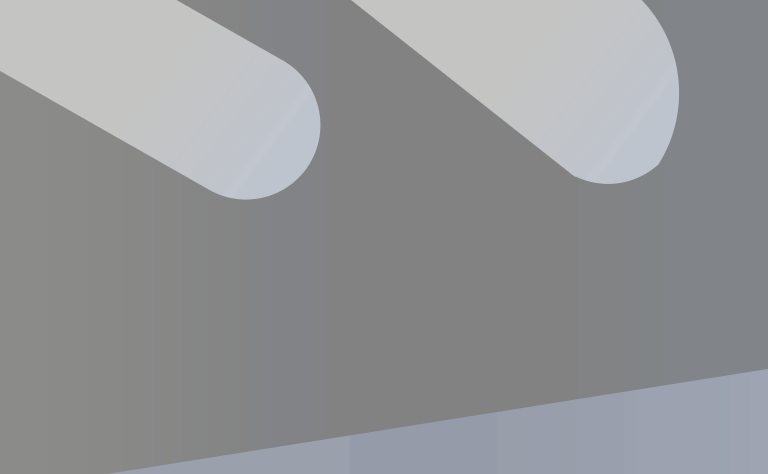
This background is drawn by a Shadertoy shader. Its source:

```glsl
// Two pale rounded bars on a soft gray wall above a slanted blue-gray floor.

// Layout, in units of canvas height
const vec2 BAR_TIP = vec2(0.519, 0.736);
const vec2 BAR_AXIS = vec2(-0.869, 0.494);
const float BAR_RADIUS = 0.157;

const vec2 BLADE_START = vec2(0.7405, 1.0);
const vec2 BLADE_NORMAL = vec2(-0.620, -0.785);
const vec2 BLADE_SIDE = vec2(1.150, 0.804);
const float BLADE_SIDE_RADIUS = 0.2827;
const vec2 BLADE_TIP = vec2(1.283, 0.769);
const vec2 BLADE_CORNER = vec2(1.213, 0.627);
const vec2 CHORD_NORMAL = vec2(0.192, -0.981);

const vec2 FLOOR_START = vec2(0.226, 0.0);
const float FLOOR_SLOPE = 0.159;

// Colours
const vec3 WALL_WARM = vec3(0.545, 0.545, 0.538);
const vec3 WALL_MID = vec3(0.508, 0.511, 0.514);
const vec3 WALL_COOL = vec3(0.505, 0.522, 0.542);
const vec3 BAND_TINT = vec3(-0.002, 0.000, 0.012);
const vec3 PALE = vec3(0.768, 0.768, 0.765);
const vec3 PALE_BLUE = vec3(0.745, 0.768, 0.805);
const vec3 FLOOR_LEFT = vec3(0.604, 0.626, 0.675);
const vec3 FLOOR_DIM = vec3(0.580, 0.604, 0.656);
const vec3 FLOOR_RIGHT = vec3(0.614, 0.638, 0.690);
const float STREAK_GAIN = 0.010;

// Distance to a ray from the tip, thickened into a bar
float barDistance(vec2 p) {
    vec2 q = p - BAR_TIP;
    return length(q - BAR_AXIS * max(dot(q, BAR_AXIS), 0.0)) - BAR_RADIUS;
}

// Straight lower edge, bulging right side and rounded tip
float bladeDistance(vec2 p) {
    float edge = dot(p - BLADE_START, BLADE_NORMAL);
    vec2 s = p - BLADE_SIDE;
    float side = length(vec2(max(s.x, 0.0), s.y)) - BLADE_SIDE_RADIUS;
    float tip = length(p - BLADE_TIP) - BAR_RADIUS;
    float chord = dot(p - BLADE_CORNER, CHORD_NORMAL);
    return max(max(edge, side), min(tip, chord));
}

// Soft-edged window between two positions
float band(float x, float a, float b, float soft) {
    return smoothstep(a - soft, a + soft, x) - smoothstep(b - soft, b + soft, x);
}

float coverage(float d, float pixel) {
    return clamp(0.5 - d / pixel, 0.0, 1.0);
}

vec3 wallColor(float x) {
    vec3 c = mix(WALL_WARM, WALL_MID, smoothstep(0.0, 0.75, x));
    c = mix(c, WALL_COOL, smoothstep(1.15, 1.58, x));
    return c + BAND_TINT * band(x, 0.54, 0.67, 0.03);
}

vec3 floorColor(float x) {
    vec3 c = mix(FLOOR_LEFT, FLOOR_RIGHT, smoothstep(1.0, 1.6, x));
    c = mix(c, FLOOR_DIM, 0.9 * band(x, 0.738, 1.048, 0.002));
    c -= 0.008 * band(x, 1.048, 1.316, 0.002);
    return c + 0.006 * smoothstep(1.579, 1.584, x);
}

// Pale sheen turning blue toward the tip, with a faint slanted streak
vec3 paleColor(vec2 p, vec2 tip) {
    vec2 q = p - tip;
    float along = dot(q, vec2(0.80, -0.60));
    float across = dot(q, vec2(0.80, -0.60)) - 0.05;
    vec3 c = mix(PALE, PALE_BLUE, smoothstep(-0.25, 0.15, along));
    return c + STREAK_GAIN * band(across, 0.0, 0.018, 0.006);
}

void mainImage(out vec4 fragColor, in vec2 fragCoord) {
    float pixel = 1.0 / iResolution.y;
    vec2 p = fragCoord * pixel;

    // Wall, then floor
    vec3 color = wallColor(p.x);
    float rise = p.y - FLOOR_SLOPE * (p.x - FLOOR_START.x);
    float floorDistance = rise / length(vec2(1.0, FLOOR_SLOPE));
    color = mix(color, floorColor(p.x), coverage(floorDistance, pixel));

    // Pale shapes
    color = mix(color, paleColor(p, BAR_TIP), coverage(barDistance(p), pixel));
    color = mix(color, paleColor(p, BLADE_TIP), coverage(bladeDistance(p), pixel));

    fragColor = vec4(color, 1.0);
}
```
